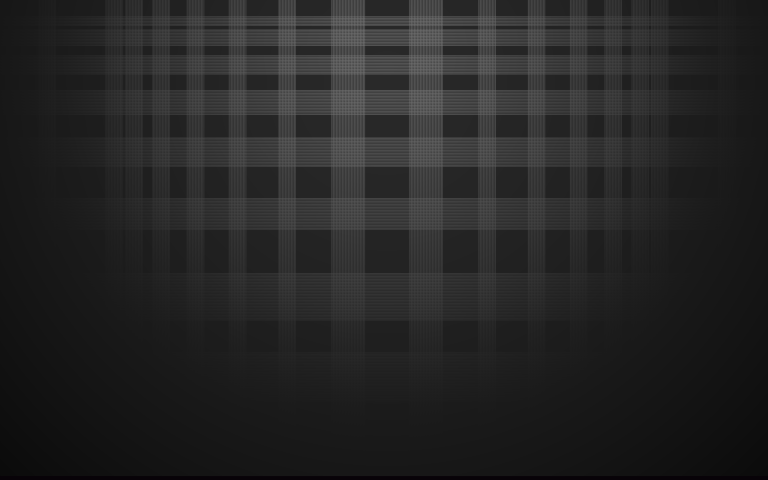
Reproduce this pattern procedurally as a Shadertoy shader.

```glsl
// Dark woven plaid lit from the top centre: mirrored vertical bands cross
// horizontal bands that widen downward. Each band is a set of fine threads,
// and an elliptical glow fades the weave into a soft grey vignette.

const float TAU = 6.2831853;
const float THREADS = 160.0;      // threads per canvas height
const float AXIS = 0.504;         // mirror axis, as a share of the width
const float ASPECT = 1.6;

// Horizontal bands: depth below the top edge, half height
const vec2 ROWS[8] = vec2[8](
    vec2(0.0437, 0.0104), vec2(0.0780, 0.0177),
    vec2(0.1354, 0.0208), vec2(0.2135, 0.0260),
    vec2(0.3167, 0.0312), vec2(0.4458, 0.0333),
    vec2(0.6188, 0.0500), vec2(0.7850, 0.0520));

// Soft-edged strip around a centre
float band(float x, float centre, float halfWidth, float px) {
    return 1.0 - smoothstep(-0.5 * px, 0.5 * px, abs(x - centre) - halfWidth);
}

// Fine lines, softened as their pitch nears the pixel size
float threads(float x, float px) {
    float a = 0.5 * TAU * THREADS * px;
    float visibility = a < 0.5 * TAU ? sin(a) / a : 0.0;
    return 1.0 + 0.36 * visibility * sin(TAU * THREADS * x);
}

// Vertical bands crowd together away from the mirror axis
float columnMask(float x, float px) {
    float mask = band(x, 0.081, 0.0355, px);
    for (int i = 0; i < 6; i++) {
        float k = float(i);
        float centre = 0.2083 + 0.111 * k - 0.0078 * k * k;
        mask = max(mask, band(x, centre, 0.0185, px));
    }
    return max(mask, band(x, 0.708, 0.0185, px));
}

float rowMask(float depth, float px) {
    float mask = 0.0;
    for (int i = 0; i < 8; i++) {
        mask = max(mask, band(depth, ROWS[i].x, ROWS[i].y, px));
    }
    return mask;
}

// Grey ground, brightest high in the middle
float vignette(vec2 p) {
    float d = length((p - vec2(0.0, 0.17)) / vec2(0.806, 0.81));
    return 0.162 - 0.038 * d - 0.033 * d * d;
}

// Strength of the weave, a long soft falloff from the top
float glow(vec2 p) {
    float r = length((p - vec2(0.0, 0.07)) / vec2(0.78, 0.80));
    float rim = 1.0 - smoothstep(0.65, 1.1, r);
    return 0.132 * exp(-1.9 * r * r) * rim;
}

void mainImage(out vec4 fragColor, in vec2 fragCoord) {
    vec2 uv = fragCoord / iResolution.xy;
    float px = 1.0 / iResolution.y;

    // x runs from the mirror axis, y is depth below the top edge
    vec2 p = vec2((uv.x - AXIS) * ASPECT, 1.0 - uv.y);

    float column = columnMask(abs(p.x), px) * threads(uv.x * ASPECT, px);
    float row = rowMask(p.y, px) * threads(p.y, px);
    float weave = max(column, row) + 0.5 * min(column, row);

    vec3 color = vec3(vignette(p) + glow(p) * weave);

    // Near-black strip along the bottom edge
    vec3 hem = vec3(0.03, 0.01, 0.03);
    color = mix(color, hem, band(uv.y, 0.0, 0.008, px));

    fragColor = vec4(color, 1.0);
}
```
